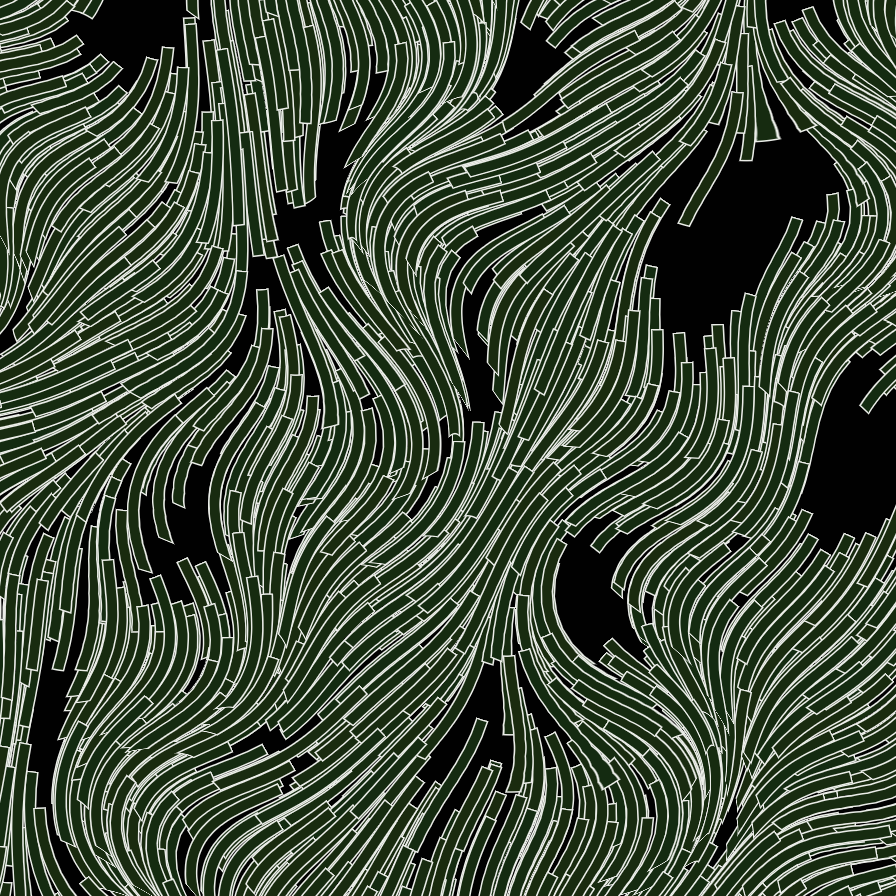
Give the GLSL for this pattern, as a WebGL 2 fragment shader.

```glsl
#version 300 es
precision highp float;
// Dark green ribbons with pale outlines, combed along a smooth flow over black.
// Each pixel walks up the flow and collects the ribbons whose seeds it passes;
// the spread of the flow on the way turns seed offsets into ribbon offsets.

uniform vec2 u_resolution;
out vec4 fragColor;

const int STEPS = 11;
const float STEP_LENGTH = 0.019;
const float CELL = 0.025;          // one ribbon seed per cell
const float REACH = 0.023;         // widest sideways search for seeds
const float HALF_WIDTH = 0.0071;
const float LINE_WIDTH = 0.0017;
const vec3 BACKDROP = vec3(0.004);
const vec3 OLIVE = vec3(0.102, 0.170, 0.060);
const vec3 FOREST = vec3(0.078, 0.170, 0.066);
const vec3 OUTLINE = vec3(0.92, 0.93, 0.91);

// Three values from 0 to 1 for a lattice cell
vec3 hash3(vec2 cell) {
    vec3 v = fract((cell.xyx + 100.0) * vec3(0.1031, 0.1030, 0.0973));
    v += dot(v, v.yxz + 33.33);
    return fract((v.xxy + v.yzz) * v.zyx);
}

vec2 heading(float angle) { return vec2(cos(angle), sin(angle)); }
vec2 leftOf(vec2 d) { return vec2(-d.y, d.x); }

// Flow angle in x and its gradient in yz: upward, leaning right, bent by waves
vec3 flow(vec2 p) {
    const mat2 TURN = mat2(-0.737, 0.675, -0.675, -0.737);
    vec3 sum = vec3(1.2, 0.0, 0.0);
    vec2 wave = vec2(9.8, 4.6);
    float phase = 0.7;
    for (int i = 0; i < 5; i++) {
        float a = dot(p, wave) + phase;
        sum += 0.31 * vec3(sin(a), cos(a) * wave);
        wave = TURN * wave * 1.18;
        phase += 2.3;
    }
    return sum;
}

// Irregular patches in which no ribbon grows
bool isBare(vec2 p) {
    float a = sin(dot(p, vec2(25.0, -9.0)) + 1.0);
    float b = sin(dot(p, vec2(16.0, 13.0)) + 4.0 + a);
    float c = sin(dot(p, vec2(-11.0, 19.0)) + 2.0 + 1.5 * b);
    return a + b + c > 1.15;
}

// A ribbon is left out when its head or its body lies in a bare patch
bool isGrown(vec2 seed) {
    return !isBare(seed) && !isBare(seed - vec2(0.032, 0.073));
}

// Paints one ribbon, given as (order, inset from its edge, tint), over a base
vec3 paintRibbon(vec3 base, vec3 ribbon, float pixel) {
    float inner = clamp((ribbon.y - LINE_WIDTH) / pixel + 0.5, 0.0, 1.0);
    vec3 color = mix(OUTLINE, mix(OLIVE, FOREST, ribbon.z), inner);
    return mix(base, color, clamp(ribbon.y / pixel + 0.5, 0.0, 1.0));
}

void main() {
    float pixel = 1.0 / min(u_resolution.x, u_resolution.y);
    vec2 here = gl_FragCoord.xy * pixel;
    vec3 field = flow(here);
    vec2 dir = heading(field.x);
    float spread = 1.0;
    vec3 top = vec3(-1.0, -1.0, 0.0);
    vec3 under = top;

    for (int i = 0; i < STEPS; i++) {
        // Curved step up the flow
        float bend = dot(field.yz, dir);
        vec2 next = here + STEP_LENGTH * heading(field.x + 0.5 * STEP_LENGTH * bend);
        vec3 nextField = flow(next);
        vec2 nextDir = heading(nextField.x);
        float parting = dot(field.yz, leftOf(dir)) + dot(nextField.yz, leftOf(nextDir));
        float nextSpread = spread * exp(0.5 * STEP_LENGTH * parting);

        // Seeds lying between the two ends of this step
        vec2 home = floor(0.5 * (here + next) / CELL);
        for (int k = 0; k < 9; k++) {
            vec2 cell = home + vec2(k % 3, k / 3) - 1.0;
            vec3 traits = hash3(cell);
            vec2 seed = (cell + traits.xy) * CELL;
            float ahead = dot(seed - here, dir);
            float behind = dot(seed - next, nextDir);
            if (ahead < 0.0 || behind >= 0.0) continue;

            float t = ahead / (ahead - behind);
            float offset = abs(mix(dot(seed - here, leftOf(dir)),
                                   dot(seed - next, leftOf(nextDir)), t));
            float scale = clamp(mix(spread, nextSpread, t), 0.25, 5.0);
            float along = (float(i) + t) * STEP_LENGTH;
            float ribbonLength = mix(0.1, 0.205, fract(traits.z * 57.0));
            float inset = min(HALF_WIDTH - offset / scale, (REACH - offset) / scale);
            inset = min(inset, min(along, ribbonLength - along));
            if (inset <= -0.5 * pixel || traits.z <= under.x || !isGrown(seed)) continue;

            // Keep the two uppermost ribbons
            vec3 ribbon = vec3(traits.z, inset, fract(traits.z * 23.0));
            under = traits.z > top.x ? top : ribbon;
            top = traits.z > top.x ? ribbon : top;
        }
        here = next;
        field = nextField;
        dir = nextDir;
        spread = nextSpread;
    }

    vec3 color = paintRibbon(BACKDROP, under, pixel);
    fragColor = vec4(paintRibbon(color, top, pixel), 1.0);
}
```
